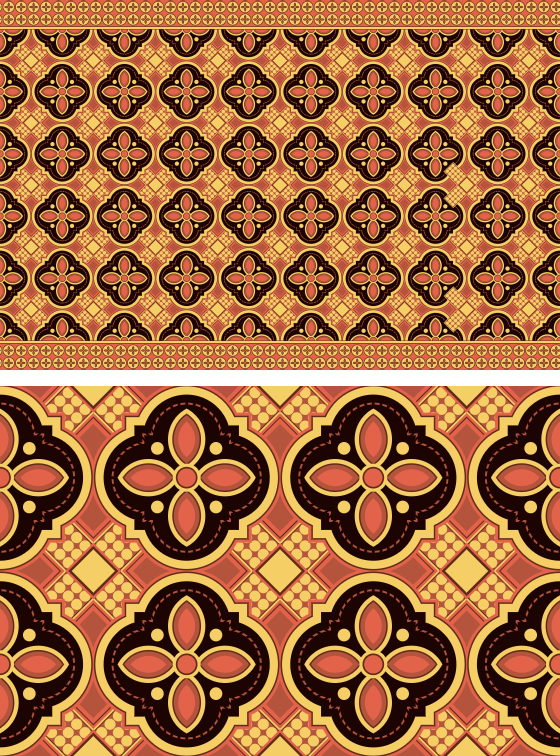
Top, the full canvas; bottom, a detail of the centre.
Write a Shadertoy shader that draws this pattern.

```glsl
const vec3 GOLD = vec3(.96, .81, .40);
const vec3 CORAL = vec3(.89, .39, .29);
const vec3 RUST = vec3(.71, .33, .24);
const vec3 EBONY = vec3(.11, .015, .01);
const vec3 UMBER = vec3(.38, .17, .10);

float pixel;

float cover(float d) { return clamp(.5 - d / pixel, 0., 1.); }

void paint(inout vec3 col, vec3 ink, float d) { col = mix(col, ink, cover(d)); }

// Fold into the wedge around the upward axis
vec2 foldQuarter(vec2 q) {
    q = abs(q);
    return q.x > q.y ? q.yx : q;
}

// Four round lobes joined by a square with stepped corners
float quatrefoil(vec2 w) {
    float lobe = length(vec2(w.x, max(w.y - .21, 0.))) - .235;
    return min(lobe, w.y - .28);
}

float leaf(vec2 w, float base, float halfLength, float halfWidth) {
    float radius = (halfLength * halfLength + halfWidth * halfWidth) / (2. * halfWidth);
    return length(vec2(abs(w.x) + radius - halfWidth, w.y - base)) - radius;
}

// Diagonal band of gold beads, cut off at the given reach
void beadedArm(inout vec3 col, vec2 diag, float reach) {
    vec2 a = abs(diag);
    float band = max(min(a.x, a.y) - .095, max(a.x, a.y) - reach);
    paint(col, GOLD, band - .014);
    paint(col, UMBER, band - .005);
    paint(col, RUST, band);
    vec2 bead = fract(diag / .0633 + .5) - .5;
    paint(col, GOLD, max((length(bead) - .47) * .0633, band));
}

void field(inout vec3 col, vec2 c, vec2 diag) {
    vec2 a = abs(diag);
    float gap = min(a.x, a.y);
    // Nested rust squares between the arms
    paint(col, UMBER, .122 - gap);
    paint(col, CORAL, .128 - gap);
    paint(col, RUST, max(.15 - gap, max(a.x, a.y) - .30));
    beadedArm(col, diag, 1.);
    // Gold diamond at the crossing
    float diamond = max(a.x, a.y) - .095;
    paint(col, CORAL, diamond - .012);
    paint(col, UMBER, diamond);
    paint(col, GOLD, diamond + .013);
}

void flower(inout vec3 col, vec2 q) {
    vec2 w = foldQuarter(q);
    float d = quatrefoil(w);
    paint(col, CORAL, d - .068);
    paint(col, UMBER, d - .052);
    paint(col, GOLD, d - .044);
    paint(col, EBONY, d);
    // Stitched line inside the rim
    float dash = abs(fract(atan(q.y, q.x) * 9.549) - .5) - .3;
    paint(col, RUST, max(abs(d + .048) - .005, dash * .03));
    // Petals
    float petal = leaf(w, .205, .165, .1);
    paint(col, GOLD, petal);
    paint(col, UMBER, petal + .023);
    paint(col, RUST, petal + .031);
    paint(col, CORAL, leaf(w, .205, .095, .045));
    // Beads in the corners and the round heart
    paint(col, GOLD, length(abs(q) - .157) - .034);
    float r = length(q);
    paint(col, GOLD, r - .075);
    paint(col, UMBER, r - .058);
    paint(col, CORAL, r - .049);
}

void border(inout vec3 col, vec2 p) {
    float y = abs(p.y);
    vec3 strip = CORAL;
    // Two rows of medallions, each with a four-petal cross
    vec2 m = vec2(fract(p.x * 5. - .2) - .5, fract((y - 2.66) * 5. + .5) - .5) * .2;
    float r = length(m), edge = 2.565 - y;
    paint(strip, UMBER, max(r - .096, edge));
    paint(strip, GOLD, max(r - .086, edge));
    paint(strip, UMBER, max(leaf(foldQuarter(m), .037, .034, .018), edge));
    paint(strip, RUST, max(leaf(foldQuarter(m), .037, .023, .009), edge));
    // Edge rule
    paint(strip, UMBER, y - 2.55);
    paint(strip, GOLD, y - 2.54);
    paint(strip, UMBER, y - 2.507);
    paint(col, strip, 2.5 - y);
}

void mainImage(out vec4 fragColor, in vec2 fragCoord) {
    // Nine repeats across, measured from the middle of the left side
    pixel = 9. / iResolution.x;
    vec2 p = (fragCoord - vec2(0., .5 * iResolution.y)) * pixel;
    vec2 q = fract(p + vec2(.5, 0.)) - .5;
    vec2 c = fract(p + vec2(0., .5)) - .5;
    vec2 id = floor(p + vec2(0., .5));
    vec2 diag = vec2(c.x + c.y, c.x - c.y) * .70711;

    vec3 col = CORAL;
    field(col, c, diag);
    flower(col, q);
    // Two crossings have left arms lying over the flowers
    bool stray = id.x == 7. && (id.y == 0. || id.y == -2.);
    if (stray && c.x < 0. && max(abs(diag.x), abs(diag.y)) > .2) beadedArm(col, diag, .4);
    border(col, p);
    fragColor = vec4(col, 1.);
}
```
